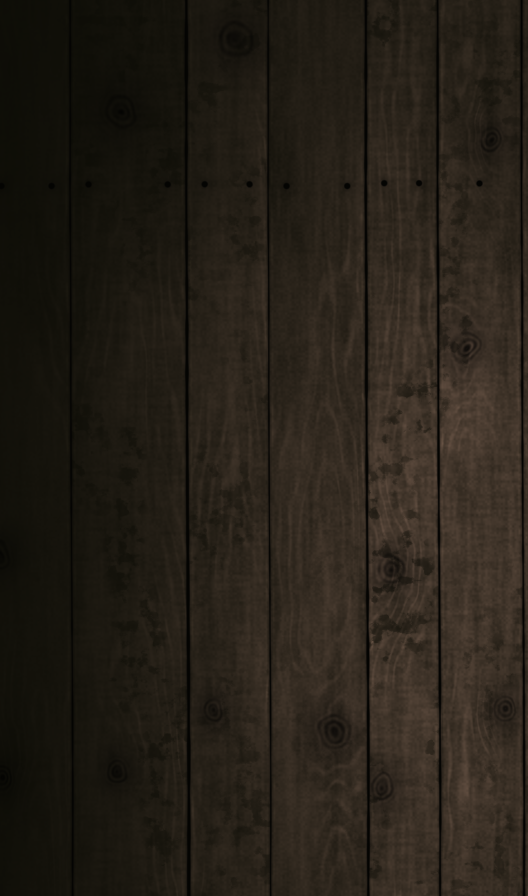
Write a Shadertoy shader that draws this texture.

```glsl
// Dark weathered vertical wood planks with knots, a nail row and dim side lighting.
#define SHADOW vec3(0.045, 0.045, 0.020)
#define BROWN vec3(0.290, 0.235, 0.190)
#define GAP_COLOR vec3(0.015, 0.014, 0.009)
#define NAIL_HEIGHT 0.794
#define NAIL_RADIUS 0.0034
#define NAIL_INSET 0.035
#define GAP_HALF_WIDTH 0.0009
#define KNOT_RADIUS 0.018
#define KNOT_CELLS 4
#define RING_DENSITY 85.0
#define PLANKS 6

// Plank edges as fractions of the width, including both outer ones.
const float EDGES[8] = float[8](-0.03, 0.135, 0.355, 0.51, 0.695, 0.831, 0.99, 1.16);

float hash(vec2 p) {
    vec3 h = fract(p.xyx * 0.1031);
    h += dot(h, h.yzx + 33.33);
    return fract((h.x + h.y) * h.z);
}

float noise(vec2 p) {
    vec2 cell = floor(p), f = fract(p);
    f = f * f * (3.0 - 2.0 * f);
    return mix(mix(hash(cell), hash(cell + vec2(1, 0)), f.x),
               mix(hash(cell + vec2(0, 1)), hash(cell + vec2(1, 1)), f.x), f.y);
}

float fbm(vec2 p) {
    float sum = 0.0, amp = 0.5;
    for (int i = 0; i < 4; i++) {
        sum += amp * noise(p);
        p = p * 2.03 + 17.7;
        amp *= 0.5;
    }
    return sum;
}

void mainImage(out vec4 fragColor, in vec2 fragCoord) {
    vec2 uv = fragCoord / iResolution.xy;
    vec2 p = fragCoord / iResolution.y;
    float aspect = iResolution.x / iResolution.y;
    float pixel = 1.0 / iResolution.y;

    // Find the plank; its seams lean and wander slightly
    float x = uv.x - 0.006 * (0.5 - uv.y) + 0.002 * (noise(vec2(uv.y * 9.0, 3.0)) - 0.5);
    int plank = 0;
    for (int i = 1; i <= PLANKS; i++) if (x > EDGES[i]) plank = i;
    float id = float(plank);
    float left = EDGES[plank] * aspect, right = EDGES[plank + 1] * aspect;
    float px = x * aspect;
    float middle = 0.5 * (left + right);
    vec2 q = vec2(px, p.y) + id * vec2(7.31, 13.17);

    // Scattered knots, more frequent low on the planks, bend the grain
    float bend = 0.0, halo = 0.0, knotDist = 9.0;
    vec2 wobble = vec2(noise(q * 60.0), noise(q * 60.0 + 31.0)) - 0.5;
    for (int k = 0; k < KNOT_CELLS; k++) {
        vec2 seed = vec2(id * 5.0 + 11.0, float(k) * 3.0 + 29.0);
        float cy = (float(k) + 0.15 + 0.7 * hash(seed + 40.0)) / float(KNOT_CELLS);
        if (hash(seed) > mix(0.80, 0.10, cy)) continue;
        float cx = mix(left, right, 0.15 + 0.7 * hash(seed + 71.0));
        float radius = KNOT_RADIUS * mix(0.65, 1.1, hash(seed + 93.0));
        vec2 d = (vec2(px, p.y) - vec2(cx, cy)) / radius + 0.4 * wobble;
        float r = length(d * vec2(1.0, 0.9));
        bend += 4.0 * exp(-dot(d * vec2(0.45, 0.22), d * vec2(0.45, 0.22)));
        halo += exp(-0.3 * r * r);
        knotDist = min(knotDist, r);
    }

    // Nested arched growth rings with thin, broken pale crests
    float dx = px - middle + 0.03 * (hash(vec2(id, 5.0)) - 0.5);
    float phase = RING_DENSITY * sqrt(dx * dx + 0.0003) + 6.0 * q.y
                + 7.0 * fbm(q * vec2(11.0, 3.0)) + 0.5 * noise(q * vec2(90.0, 25.0)) + bend;
    float crest = smoothstep(0.45, 1.0, abs(fract(phase) * 2.0 - 1.0));
    float ringFade = smoothstep(0.35, 0.75, noise(q * vec2(16.0, 5.0) + 9.0))
                   * (0.4 + 1.1 * noise(q * vec2(140.0, 60.0)));

    // Fibres, cross saw marks, stains, pitted wear and fine grit
    float fibre = noise(q * vec2(260.0, 28.0)) - 0.5;
    float streak = fbm(q * vec2(60.0, 4.0)) - 0.47;
    float rough = mod(id, 3.0) == 0.0 ? 0.3 : mix(0.5, 1.0, hash(vec2(id, 8.0)));
    float saw = (noise(q * vec2(45.0, 240.0)) - 0.5) * rough;
    float stain = fbm(q * vec2(13.0, 7.0) + 4.0);
    float wear = smoothstep(0.48, 0.66, fbm(q * vec2(85.0, 95.0)))
               * smoothstep(0.40, 0.62, fbm(q * vec2(20.0, 9.0) + 51.0)) * rough;
    float grit = noise(q * 400.0) - 0.5;

    // Light falls off to the left and towards the top
    float tone = 0.07 + 0.78 * smoothstep(-0.07, 0.85, uv.x);
    tone *= mix(1.0, 0.45, smoothstep(0.45, 1.05, uv.y));
    tone *= mix(0.85, 1.0, smoothstep(0.0, 0.3, uv.y));
    tone *= 0.92 + 0.16 * hash(vec2(id, 21.0));
    tone *= 1.0 + 0.30 * crest * ringFade + 0.26 * fibre + 0.50 * streak
          + 0.24 * saw + 0.22 * grit + 0.75 * (stain - 0.47);
    tone *= 1.0 - 0.5 * wear;
    vec3 color = mix(SHADOW, BROWN, max(tone, 0.0));

    // Knots: soft dark surround, uneven thin rings and a dark heart
    float knot = 1.0 - smoothstep(0.7, 1.4, knotDist);
    float knotRing = 0.5 + 0.5 * cos(knotDist * 14.0 + 4.0 * wobble.x);
    float heart = 1.0 - smoothstep(0.1, 0.4, knotDist);
    color *= 1.0 - 0.32 * min(halo, 1.0);
    color *= 1.0 - knot * (0.4 * knotRing * (0.5 + noise(q * 110.0)) - 0.1);
    color *= 1.0 - 0.4 * heart;

    // Seams: soft shade, faint worn lip, then the thin uneven gap
    float edgeDist = min(px - left, right - px);
    int seam = px < middle ? plank : plank + 1;
    float gap = GAP_HALF_WIDTH * mix(0.6, 1.8, hash(vec2(float(seam), 57.0)));
    gap *= 0.7 + 0.6 * noise(vec2(p.y * 60.0, float(seam)));
    color *= 1.0 - 0.3 * exp(-edgeDist / 0.003);
    color *= 1.0 + 0.25 * noise(q * 90.0) * exp(-pow((edgeDist - gap - 0.003) / 0.0015, 2.0));
    color = mix(GAP_COLOR, color, smoothstep(gap - pixel, gap + pixel, edgeDist));

    // Nail heads: a pair on each plank, a single one on the last
    float inset = plank == PLANKS - 1 ? middle - left : NAIL_INSET * aspect;
    float nailDist = length(vec2(min(abs(px - left - inset), abs(right - inset - px)),
                                 p.y - NAIL_HEIGHT - 0.004 * (hash(vec2(id, 77.0)) - 0.5)));
    color *= 1.0 - 0.35 * exp(-nailDist / 0.005);
    color = mix(GAP_COLOR, color, smoothstep(NAIL_RADIUS - pixel, NAIL_RADIUS + pixel, nailDist));

    fragColor = vec4(clamp(color, 0.0, 1.0), 1.0);
}
```
